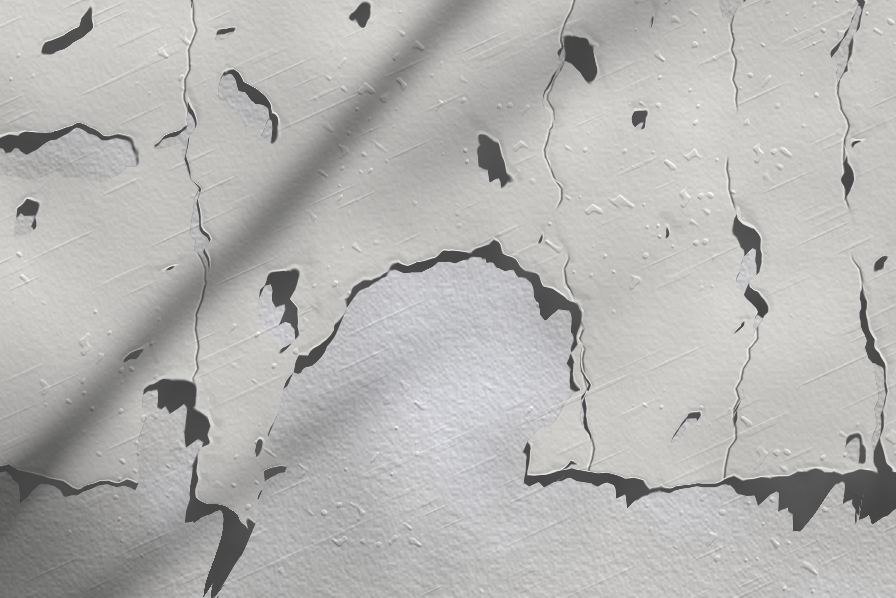
Reproduce this texture procedurally as a WebGL 1 fragment shader.

```glsl
precision highp float;
// Peeling grey paint on a plaster wall in hard sunlight. A torn distance field
// splits paint from plaster; marching it toward the sun gives ragged shadows,
// and curled rims, cracks, grain and soft branch shadows are layered on top.
uniform vec2 u_resolution;
const vec3 PAINT = vec3(0.775, 0.772, 0.762);
const vec3 PLASTER = vec3(0.725, 0.722, 0.718);
const vec3 COOL_PLASTER = vec3(0.770, 0.772, 0.790);
const vec3 RIM = vec3(0.90, 0.90, 0.885);
const vec3 SHADE = vec3(0.275, 0.275, 0.278);
const vec2 SUN = vec2(0.39, 0.92);           // direction toward the light
const float FLOOR_Y = 0.20;                  // lower limit of the paint
const float HOLE_CELL = 0.17;
const float HOLE_CHANCE = 0.50;
const float RELIEF = 0.25;
const vec4 CRACK_X = vec4(0.34, 0.95, 1.22, 1.435);
const vec4 CRACK_GAP = vec4(0.050, 0.012, 0.050, 0.030);

float hash(vec2 p) { return fract(sin(dot(p, vec2(127.1, 311.7))) * 43758.5); }
// Straight interpolation keeps torn outlines angular.
float facet(vec2 p) {
  vec2 i = floor(p), f = fract(p);
  return mix(mix(hash(i), hash(i + vec2(1, 0)), f.x),
             mix(hash(i + vec2(0, 1)), hash(i + vec2(1, 1)), f.x), f.y);
}
float noise(vec2 p) {
  vec2 f = fract(p);
  return facet(floor(p) + f * f * (3.0 - 2.0 * f));
}
float fbm(vec2 p) {
  return 0.55 * noise(p) + 0.3 * noise(p * 2.1 + 7.0) + 0.15 * noise(p * 4.3 + 3.0);
}
float blob(vec2 p, vec2 centre, vec2 radius) {
  return (length((p - centre) / radius) - 1.0) * min(radius.x, radius.y);
}
float bell(float x, float width) { return exp(-x * x / (width * width)); }
vec2 facet2(vec2 p) { return vec2(facet(p), facet(p + 31.0)) - 0.5; }
// Sideways distance to a wandering, nearly vertical crack.
float crackOffset(vec2 p, float x, float seed) {
  float wander = 0.08 * facet(vec2(p.y * 4.0, seed)) + 0.028 * facet(vec2(p.y * 19.0, seed + 9.0))
               + 0.010 * facet(vec2(p.y * 60.0, seed + 4.0)) - 0.059;
  return p.x - x - wander + 0.05 * (p.y - 0.6);
}
// Slanted flakes missing from the sheet, one chance per cell.
float holes(vec2 p) {
  float d = 1.0;
  for (int k = 0; k < 9; k++) {
    vec2 c = floor(p / HOLE_CELL) + vec2(mod(float(k), 3.0), floor(float(k) / 3.0)) - 1.0;
    float size = hash(c + 17.0);
    vec2 q = p - (c + 0.2 + 0.6 * vec2(hash(c), hash(c + 41.0))) * HOLE_CELL;
    q.x -= (1.6 * hash(c + 5.0) - 0.5) * q.y;
    vec2 radius = (0.003 + 0.026 * size * size * size) * vec2(1.0, 1.8);
    if (hash(c + 73.0) < HOLE_CHANCE) d = min(d, blob(q, vec2(0.0), radius));
  }
  return d;
}
// Positive on paint, negative on bare plaster.
float paint(vec2 p) {
  vec2 fine = 0.036 * facet2(p * 23.0 + 5.0) + 0.013 * facet2(p * 66.0);
  vec2 q = p + 0.09 * facet2(p * 8.0) + fine;
  float d = min(q.y - FLOOR_Y + 0.10 * bell(q.x - 0.40, 0.05), holes(p + fine));
  d = min(d, blob(q, vec2(0.67, 0.28), vec2(0.19, 0.21)));
  d = min(d, blob(q, vec2(0.77, 0.42), vec2(0.21, 0.17)));
  d = min(d, blob(q, vec2(0.30, 0.24), vec2(0.045, 0.15)));
  d = min(d, blob(q, vec2(0.08, 0.745), vec2(0.16, 0.045)));
  d = min(d, blob(q, vec2(0.49, 0.52), vec2(0.045, 0.075)));
  d = min(d, blob(q, vec2(0.39, 0.80), vec2(0.042, 0.04)));
  for (int i = 0; i < 4; i++) {
    float gap = CRACK_GAP[i] * (facet(vec2(p.y * 10.0, float(i) + 20.0)) - 0.58);
    d = min(d, abs(crackOffset(p + 0.5 * fine, CRACK_X[i], float(i))) - gap);
  }
  return d;
}
// How far the shadow of a raised edge falls, with jagged teeth.
float edgeLift(vec2 p) {
  float raised = noise(p * 6.0 + 2.0), across = dot(p, vec2(SUN.y, -SUN.x));
  float teeth = 0.7 * facet(vec2(across * 32.0, 3.0)) + 0.3 * facet(vec2(across * 85.0, 8.0));
  return 0.005 + 0.23 * raised * raised * (0.05 + teeth * teeth);
}
float relief(vec2 p, float rough) {
  vec2 r = mat2(0.8, 0.6, -0.6, 0.8) * p;
  float nicks = smoothstep(0.84, 0.96, noise(r * 75.0)) * smoothstep(0.4, 0.7, noise(p * 9.0));
  float scratch = smoothstep(0.82, 0.96, noise(vec2(r.x * 110.0 - r.y * 60.0, r.y * 9.0)));
  return 0.7 * nicks + 0.28 * scratch + 0.5 * noise(r * 13.0)
       + rough * (noise(p * 210.0) + 0.8 * noise(r * 110.0) + 0.5 * noise(r * 48.0));
}
// Blurred shadows of branches crossing the wall diagonally.
float branches(vec2 p) {
  float steep = p.y - 1.09 * p.x - 0.15 + 0.04 * (noise(p * 4.0) - 0.5), gentle = p.y - 0.78 * p.x;
  return 0.34 * bell(steep, 0.055) + 0.42 * bell(length(p - vec2(0.0, 0.06)), 0.22)
       + 0.20 * bell(gentle - 0.16, 0.08) * smoothstep(0.5, 0.9, p.y)
       + 0.17 * bell(gentle + 0.13, 0.05) * (1.0 - smoothstep(0.2, 0.55, p.y));
}
void main() {
  vec2 p = gl_FragCoord.xy / u_resolution.y;
  float aa = 0.8 / u_resolution.y, d = paint(p), raised = edgeLift(p);
  float cover = smoothstep(-aa, aa, d), rough = mix(0.42, 0.19, cover);
  // Base tones and fine surface relief
  float cool = bell(length(p - vec2(0.72, 0.42)), 0.25) + 0.5 * smoothstep(0.5, 0.7, fbm(p * 5.0));
  vec3 colour = mix(mix(PLASTER, COOL_PLASTER, min(cool, 1.0)), PAINT, cover);
  colour *= 0.88 + 0.24 * fbm(p * 4.0 + 11.0);
  colour += RELIEF * (relief(p, rough) - relief(p + SUN * 0.003, rough));
  // Broken hairline cracks
  for (int i = 0; i < 4; i++) {
    float x = crackOffset(p, CRACK_X[i], float(i));
    float ink = cover * smoothstep(0.3, 0.6, noise(vec2(p.y * 13.0, float(i) + 50.0)));
    colour += ink * (0.12 * bell(x + 0.003, 0.0018) - 0.35 * bell(x, 0.0018));
  }
  // Curled rim of uneven width along edges that hang away from the sun
  float facing = clamp((paint(p + SUN * 0.004) - d) / 0.004, 0.0, 1.0) * cover;
  float width = 0.001 + 0.010 * facet(p * 28.0) * noise(p * 7.0) + 0.03 * raised;
  colour *= 1.0 - 0.08 * facing * (1.0 - smoothstep(1.5 * width, 4.0 * width, d));
  colour = mix(colour, RIM, facing * (1.0 - smoothstep(0.5 * width, width, d)));
  // Branch shadows, then the shadows of raised paint
  colour *= 1.0 - min(branches(p), 0.5);
  float hidden = 0.0;
  for (int i = 0; i < 11; i++)
    hidden = max(hidden, smoothstep(-aa, aa, paint(p + SUN * raised * (float(i) + 1.0) / 11.0)));
  colour = mix(colour, SHADE * (0.78 + 0.45 * fbm(p * 9.0)), 0.95 * hidden * (1.0 - cover));
  gl_FragColor = vec4(colour, 1.0);
}
```
